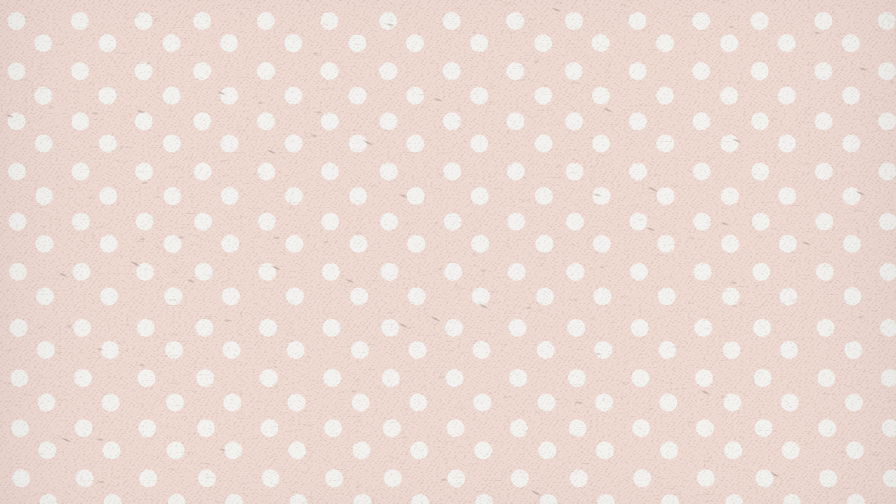
A WebGL 2 fragment shader for this pattern:

```glsl
#version 300 es
precision highp float;
uniform vec2 u_resolution;
out vec4 fragColor;

vec2 hash2(vec2 p) {
  vec3 q = fract(p.xyx * vec3(0.1031, 0.103, 0.0973));
  q += dot(q, q.yzx + 33.33);
  return fract((q.xx + q.yz) * q.zy);
}

float gradientDot(vec2 cell, vec2 offset) {
  float angle = 6.2832 * hash2(cell + 500.0).x;
  return dot(vec2(cos(angle), sin(angle)), offset);
}

float gradientNoise(vec2 p) {
  vec2 i = floor(p), f = p - i;
  vec2 u = f * f * f * (f * (f * 6.0 - 15.0) + 10.0);
  vec2 e = vec2(1.0, 0.0);
  return mix(
    mix(gradientDot(i, f), gradientDot(i + e, f - e), u.x),
    mix(gradientDot(i + e.yx, f - e.yx), gradientDot(i + 1.0, f - 1.0), u.x), u.y);
}

// Distance to the nearest dot; a printed tile holds 3 columns and 6 double rows.
float dotDistance(vec2 p) {
  float down = 432.0 - p.y;
  float lean = 4.5 * pow(down / 432.0, 2.0);
  vec2 tile = mod(vec2(p.x - 14.0 - lean, down - 18.0) + 10.0, vec2(159.3, 263.0)) - 10.0;
  float nearest = 1e3;
  for (int i = 0; i < 2; i++) {
    float between = float(i);
    float column = clamp(round((tile.x - 23.5 * between) / 54.5), 0.0, 2.0);
    float row = clamp(round((tile.y - 20.0 * between) / 43.0), 0.0, 5.0);
    vec2 center = vec2(54.5 * column, 43.0 * row);
    center += between * vec2(23.0 + 0.5 * column, 19.0 + 2.0 * mod(row, 2.0));
    nearest = min(nearest, length(tile - center) - 7.6);
  }
  return nearest;
}

// Woven relief: crossed threads broken up by fine grain.
float weave(vec2 p) {
  vec2 q = p + 1.2 * vec2(gradientNoise(p * 0.13), gradientNoise(p * 0.13 + 40.0));
  float threads = sin(q.x * 1.55 + q.y * 0.5) * sin(q.y * 1.65);
  float grain = gradientNoise(p * vec2(0.38, 0.62));
  return 0.45 * threads + 1.1 * grain + 0.35 * gradientNoise(p * 0.9 + 70.0);
}

// Rare short flecks, at most one in each cell.
float flecks(vec2 p, float aa) {
  vec2 cell = floor(p / 36.0);
  vec2 seed = hash2(cell + 17.0);
  vec2 d = p - (cell + 0.2 + 0.6 * hash2(cell + 91.0)) * 36.0;
  d.y += (seed.y - 0.5) * d.x;
  float shape = length(d / vec2(1.0 + 2.0 * seed.y, 0.8)) - 1.0;
  return step(seed.x, 0.28) * (1.0 - smoothstep(-aa, aa, shape)) * (0.3 + 0.7 * seed.y);
}

void main() {
  float aa = 768.0 / u_resolution.x;
  vec2 p = gl_FragCoord.xy * aa;
  float relief = weave(p);
  float slub = smoothstep(0.28, 0.6, gradientNoise(p * vec2(0.07, 0.42) + 9.0));

  // Pink cloth
  vec3 pink = vec3(0.935, 0.853, 0.823);
  vec3 pinkShade = vec3(0.885, 0.802, 0.77);
  float shade = smoothstep(0.05, 0.75, relief + 0.3 * slub);
  vec3 color = mix(pink, pinkShade, shade);
  color += 0.014 * clamp(-relief, -0.5, 1.0);

  // White print, thinned a little where the threads rise
  vec2 fray = vec2(gradientNoise(p * 0.45), gradientNoise(p * 0.45 + 23.0));
  float ink = 1.0 - smoothstep(-0.7 * aa, 0.7 * aa, dotDistance(p + 0.7 * fray));
  vec3 white = mix(vec3(0.953, 0.953, 0.943), vec3(0.905, 0.89, 0.87), shade * 0.9);
  color = mix(color, white, ink * (0.97 - 0.1 * slub));

  // Streaks, flecks and darker borders
  color -= 0.02 * slub;
  color = mix(color, vec3(0.64, 0.57, 0.53), 0.6 * flecks(p, aa));
  vec2 edge = abs(gl_FragCoord.xy / u_resolution - 0.5) * 2.0;
  color *= 1.0 - 0.035 * pow(edge.x, 8.0) - 0.012 * pow(edge.y, 8.0);
  fragColor = vec4(color, 1.0);
}
```
